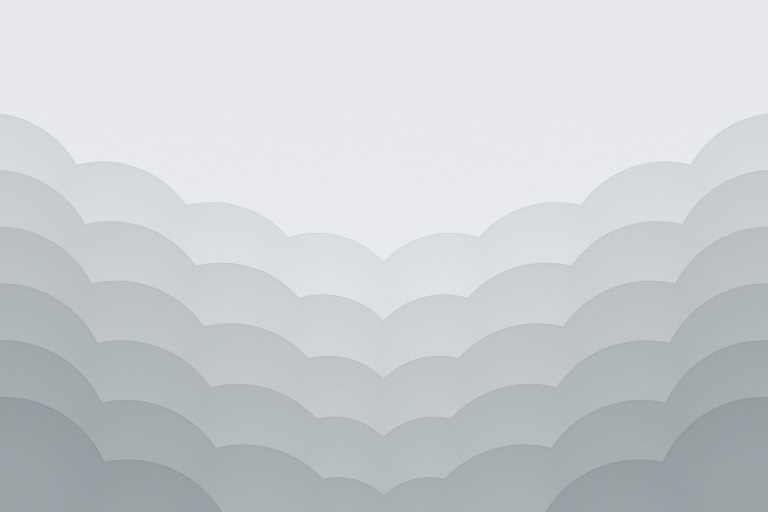
Write a Shadertoy shader that draws this background.

```glsl
#define LAYERS 6
#define SCALLOPS 4
#define SKY_TOP vec3(0.902, 0.910, 0.920)
#define SKY_LOW vec3(0.910, 0.917, 0.927)
#define FRONT_TONE vec3(0.592, 0.620, 0.637)
#define BACK_TONE vec3(0.823, 0.845, 0.858)
#define INNER_LIGHT 0.022
#define CENTRE_LIGHT 0.026
#define RIM_DARK 0.030
#define RIM_WIDTH 0.0025
#define GRAIN 0.010
#define GRAIN_CELLS 342.0

float hash(vec2 p) {
    return fract(sin(dot(p, vec2(12.9898, 78.233))) * 43758.5453);
}

// Valley point between scallops, counted outward from the centre line
vec2 cusp(float layer, float k) {
    float drift = min(k, 1.0) * layer * (0.0014 * layer + 0.0022 * k - 0.0245);
    float x = k * (0.1783 + 0.0072 * k) + drift;
    float y = 0.4883 + k * (0.0402 + 0.0077 * k);
    float drop = 0.114 + k * (0.0055 - 0.0016 * k);
    return vec2(x, y - layer * drop);
}

// Round-topped column whose arc passes through two neighbouring cusps
float dome(vec2 p, vec2 a, vec2 b, float radius) {
    vec2 chord = b - a;
    float len = length(chord);
    float rise = sqrt(max(radius * radius - 0.25 * len * len, 0.0));
    vec2 centre = 0.5 * (a + b) + vec2(chord.y, -chord.x) / len * rise;
    vec2 q = p - centre;
    return length(vec2(q.x, max(q.y, 0.0))) - radius;
}

// Union of the domes in one layer; the front layer has only the outer ones
float cloudLayer(vec2 p, int layer) {
    float i = float(layer);
    float dist = 10.0;
    for (int n = 0; n < SCALLOPS; n++) {
        if (layer == LAYERS - 1 && n < 2) continue;
        float k = float(n);
        float radius = n == 0 ? 0.176 - 0.0115 * i : 0.201 + 0.003 * i;
        dist = min(dist, dome(p, cusp(i, k), cusp(i, k + 1.0), radius));
    }
    return dist;
}

void mainImage(out vec4 fragColor, in vec2 fragCoord) {
    vec2 p = fragCoord / iResolution.y;
    float halfWidth = 0.5 * iResolution.x / iResolution.y;
    vec2 mirrored = vec2(abs(p.x - halfWidth + 0.0008), p.y);
    float pixel = 1.0 / iResolution.y;

    vec3 color = mix(SKY_LOW, SKY_TOP, smoothstep(0.5, 1.0, p.y));
    float centreGlow = CENTRE_LIGHT * (1.0 - smoothstep(0.0, 0.7, mirrored.x));

    // Cloud banks from back to front
    for (int i = 0; i < LAYERS; i++) {
        float dist = cloudLayer(mirrored, i);
        float depth = max(-dist, 0.0);
        float t = pow(float(i) / float(LAYERS - 1), 0.93);
        vec3 tone = mix(BACK_TONE, FRONT_TONE, t) + centreGlow;
        tone += INNER_LIGHT * smoothstep(0.0, 0.13, depth);
        tone -= RIM_DARK * exp(-depth / RIM_WIDTH);
        color = mix(color, tone, clamp(0.5 - dist / pixel, 0.0, 1.0));
    }

    // Fine paper grain
    color += GRAIN * (hash(floor(p * GRAIN_CELLS)) - 0.5);
    fragColor = vec4(color, 1.0);
}
```
